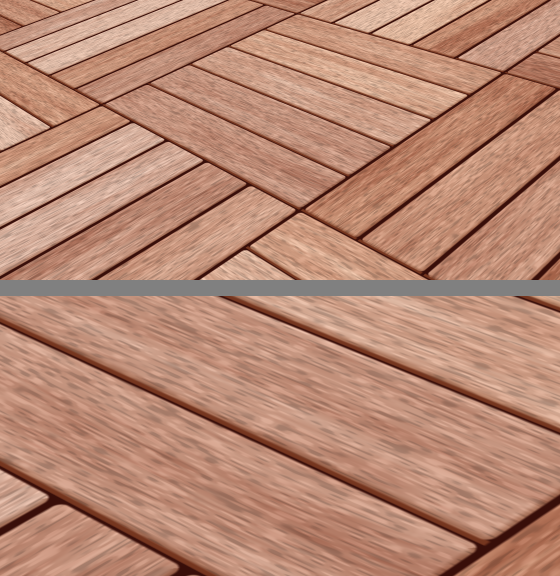
Top: the whole. Bottom: its middle third, enlarged.
A Shadertoy shader for this texture:

```glsl
float hash(vec2 p) {
    vec3 q = fract(p.xyx * vec3(0.1031, 0.1030, 0.0973));
    q += dot(q, q.yzx + 33.33);
    return fract((q.x + q.y) * q.z);
}

float noise(vec2 p) {
    vec2 i = floor(p), f = fract(p);
    f = f * f * (3.0 - 2.0 * f);
    return mix(mix(hash(i), hash(i + vec2(1, 0)), f.x),
               mix(hash(i + vec2(0, 1)), hash(i + vec2(1, 1)), f.x), f.y);
}

float roundedBox(vec2 p, vec2 halfSize, float radius) {
    vec2 q = abs(p) - halfSize + radius;
    return length(max(q, 0.0)) + min(max(q.x, q.y), 0.0) - radius;
}

// Wood colour; p.x runs along the plank, p.y across it
vec3 wood(vec2 p, float tone, float seed) {
    p += seed * vec2(37.0, 91.0);
    float bend = 0.05 * noise(p * vec2(2.0, 5.0));
    float bands = noise(vec2(p.x * 1.5, (p.y + bend) * 40.0));
    float cloud = noise(p * vec2(3.0, 12.0));
    float fibre = noise(vec2(p.x * 14.0, (p.y + bend) * 200.0));
    float pores = noise(vec2(p.x * 46.0, (p.y + bend * 0.5) * 330.0));

    float t = tone + 0.32 * (bands - 0.5) + 0.3 * (cloud - 0.5) + 0.26 * (fibre - 0.5);
    vec3 red = vec3(0.63, 0.385, 0.295);
    vec3 rose = vec3(0.775, 0.58, 0.485);
    vec3 cream = vec3(0.88, 0.74, 0.655);
    vec3 col = mix(red, rose, smoothstep(-0.1, 0.5, t));
    col = mix(col, cream, smoothstep(0.4, 1.0, t));
    col *= mix(vec3(1.01, 0.98, 0.94), vec3(0.99, 1.0, 1.03), hash(vec2(seed * 71.0, 5.0)));
    col *= 1.0 - 0.16 * smoothstep(0.55, 0.9, pores);
    return col + 0.08 * smoothstep(0.45, 0.1, pores);
}

// Basket weave of square tiles, five planks each
vec3 deck(vec2 uv) {
    vec2 tile = floor(uv);
    bool turned = mod(tile.x + tile.y, 2.0) > 0.5;
    vec2 cell = fract(uv);
    vec2 along = turned ? cell.yx : cell;
    float index = floor(along.y * 5.0);

    vec2 local = vec2(along.x - 0.5, (fract(along.y * 5.0) - 0.5) / 5.0);
    vec2 halfSize = vec2(0.5, 0.1) - (turned ? 0.006 : 0.005);
    if (turned) {
        local = local.yx;
        halfSize = halfSize.yx;
    }
    local += 0.002;
    float d = roundedBox(local, halfSize, 0.012);

    // Plank tone: lightest near the second and third plank
    float seed = hash(tile * 7.0 + vec2(index * 3.0 + 51.0, 83.0 + index));
    float peak = exp(-0.4 * (index - 1.5) * (index - 1.5));
    float tone = 0.06 + 0.94 * mix(seed, peak, 0.65);
    if (turned && tile.x > 0.5) tone = tone * 0.45 - 0.02;
    vec3 col = wood(along, tone, seed);

    // Worn edges: pale on the far side, darker on the near side
    vec2 edge = abs(local) - halfSize;
    float side = edge.x > edge.y ? sign(local.x) : sign(local.y);
    float bevel = smoothstep(-0.012, 0.0, d);
    col *= 1.0 - bevel * (side > 0.0 ? vec3(0.2, 0.3, 0.37) : vec3(-0.04));

    // Gaps: warm lit faces on one side, deep shadow elsewhere
    float lit = smoothstep(-0.004, 0.0, local.y - halfSize.y)
              * smoothstep(0.008, 0.005, local.y - halfSize.y)
              * smoothstep(0.003, -0.002, local.x - halfSize.x);
    vec3 gap = mix(vec3(0.22, 0.055, 0.035), vec3(0.46, 0.21, 0.12), lit);
    return mix(col, gap, smoothstep(-0.002, 0.002, d));
}

void mainImage(out vec4 fragColor, in vec2 fragCoord) {
    // Perspective from floor plane to canvas, origin at the top left
    mat3 floorToCanvas = mat3(0.3646, 0.1568, -0.2081,
                              -0.7599, 0.2617, -0.1701,
                              1.0625, 0.0495, 1.0);
    mat3 canvasToFloor = inverse(floorToCanvas);

    // Supersampling on a 3 by 3 grid
    vec3 sum = vec3(0.0);
    for (int i = 0; i < 9; i++) {
        vec2 offset = (vec2(i % 3, i / 3) - 1.0) / 3.0;
        vec2 p = (fragCoord + offset) / iResolution.y;
        vec3 q = canvasToFloor * vec3(p.x, 1.0 - p.y, 1.0);
        sum += deck(q.xy / q.z);
    }
    fragColor = vec4(sum / 9.0, 1.0);
}
```
